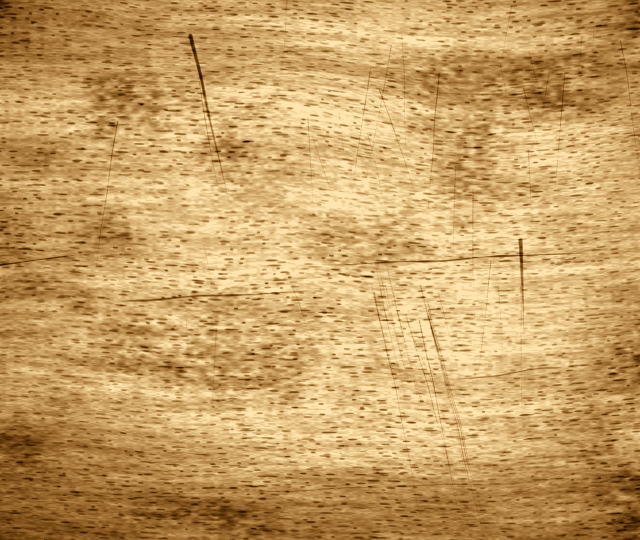
Write a Shadertoy shader that draws this texture.

```glsl
// Draws a worn, scratched plank of golden wood with dark edges and fine horizontal pores.
#define BASE_TONE 0.965
#define EDGE_DARKNESS 0.29
#define BAND_CONTRAST 0.26
#define STREAK_CONTRAST 0.11
#define FIBRE_CONTRAST 0.15
#define STAIN_DARKNESS 0.34
#define PORE_DARKNESS 0.42
#define CRACK_DARKNESS 0.60
#define GOUGE_DARKNESS 0.55
#define SCRATCH_COUNT 48
#define CRACK_COUNT 5
#define GOUGE_COUNT 2

float hash(vec2 p) {
    return fract(sin(dot(p, vec2(127.1, 311.7))) * 43758.5453);
}

vec4 hash4(float n) {
    return fract(sin(n * vec4(12.99, 78.23, 39.43, 57.31)) * 43758.5453);
}

float noise(vec2 p) {
    vec2 i = floor(p), f = fract(p);
    f = f * f * (3.0 - 2.0 * f);
    return mix(mix(hash(i), hash(i + vec2(1, 0)), f.x),
               mix(hash(i + vec2(0, 1)), hash(i + vec2(1, 1)), f.x), f.y);
}

float fbm(vec2 p) {
    float sum = 0.0, amp = 0.5;
    for (int i = 0; i < 4; i++) {
        sum += amp * noise(p);
        p = p * 2.03 + 17.3;
        amp *= 0.5;
    }
    return sum / 0.9375;
}

// Short pointed dashes, one at most per cell, with shifted rows
float pores(vec2 p, vec2 cell, float seed, float px) {
    vec2 g = p / cell + seed;
    g.x += 9.0 * hash(vec2(floor(g.y), seed));
    vec2 id = floor(g);
    vec4 r = hash4(1.0 + 97.0 * hash(id + seed));
    vec2 d = (fract(g) - 0.5) * cell;
    d.y -= cell.y * 0.5 * (r.y - 0.5);
    float along = abs(d.x) / (cell.x * mix(0.15, 0.46, r.x));
    float halfWidth = 0.0015 * (1.0 - along * along);
    float body = smoothstep(px, -px, abs(d.y) - halfWidth);
    return body * smoothstep(1.0, 0.6, along) * smoothstep(0.3, 1.0, r.z);
}

// Line that narrows and fades from start to end
float taperedLine(vec2 p, vec2 start, vec2 end, float halfWidth, float px) {
    vec2 dir = end - start;
    float h = clamp(dot(p - start, dir) / dot(dir, dir), 0.0, 1.0);
    float d = length(p - start - dir * h);
    return smoothstep(px, -px, d - halfWidth * (1.0 - h)) * sqrt(1.0 - h);
}

// Thin scratches: a fan at the upper right, a parallel sheaf, and strays
float scratches(vec2 p, float px) {
    float sum = 0.0;
    for (int i = 0; i < SCRATCH_COUNT; i++) {
        vec4 r = hash4(float(i) + 3.0);
        int group = i % 3;
        vec2 start = vec2(1.18 * r.x, 0.3 + 0.6 * r.y);
        float lean = mix(-0.2, 0.4, r.z);
        float reach = mix(0.08, 0.32, r.w);
        if (group == 0) start = vec2(0.5 + 0.68 * r.x, 1.02 - 0.28 * r.y);
        if (group == 1) {
            start = vec2(0.67 + 0.15 * r.x, 0.53 - 0.14 * r.y);
            lean = mix(0.2, 0.3, r.z);
            reach += 0.12;
        }
        float strength = mix(0.12, 0.5, r.y * r.w);
        sum += strength * taperedLine(p, start, start + reach * vec2(lean, -1.0), 0.0006, px);
    }
    return min(sum, 0.5);
}

float gouges(vec2 p, float px) {
    float sum = 0.0;
    for (int i = 0; i < GOUGE_COUNT; i++) {
        float n = float(i);
        vec2 start = vec2(0.354 + 0.61 * n, 0.935 - 0.38 * n);
        vec2 dir = vec2(0.07 - 0.065 * n, -0.31 + 0.14 * n);
        sum += taperedLine(p, start, start + dir, 0.0034, px);
    }
    return sum;
}

// Long wavering splits along the grain
float cracks(vec2 p, float px) {
    float sum = 0.0;
    for (int i = 0; i < CRACK_COUNT; i++) {
        float n = float(i);
        float t = (p.x + 0.03 - fract(0.62 * n)) / (0.18 + 0.5 * fract(0.7 * n));
        float y = 0.51 - 0.035 * n * (n - 1.0) + 0.02 * t;
        y += 0.008 * (noise(vec2(p.x * 11.0, n)) - 0.5);
        float halfWidth = 0.0018 * noise(vec2(p.x * 28.0, n + 5.0));
        float ends = smoothstep(0.0, 0.15, t) * smoothstep(1.0, 0.8, t);
        sum += (1.0 - 0.16 * n) * ends * smoothstep(px, -px, abs(p.y - y) - halfWidth);
    }
    return sum;
}

vec3 woodColour(float tone) {
    float x = tone - 0.42;
    return vec3(0.42, 0.25, 0.06) + x * vec3(1.0, 0.8, 0.5) + x * x * vec3(0.0, 0.55, 0.98);
}

void mainImage(out vec4 fragColor, in vec2 fragCoord) {
    vec2 p = fragCoord / iResolution.y;
    float px = 1.0 / iResolution.y;
    vec2 grain = p;
    grain.y += 0.07 * noise(p * vec2(2.2, 2.5)) + 0.008 * noise(p * vec2(7.0, 11.0));

    // Light centre, dark rim and darker lower boards
    float rim = length((p - vec2(0.64, 0.54)) / vec2(0.64, 0.55));
    float tone = BASE_TONE - EDGE_DARKNESS * smoothstep(0.35, 1.4, rim);
    tone -= 0.10 * smoothstep(0.22, 0.02, p.y);

    // Grain from broad bands down to single fibres
    float wear = 0.6 + 0.6 * rim;
    tone += BAND_CONTRAST * wear * (fbm(grain * vec2(1.3, 15.0)) - 0.5);
    tone += STREAK_CONTRAST * wear * (noise(grain * vec2(5.0, 75.0)) - 0.5);
    tone += FIBRE_CONTRAST * (noise(grain * vec2(28.0, 210.0)) - 0.5);
    tone += FIBRE_CONTRAST * (noise(grain * vec2(140.0, 390.0)) - 0.5);

    // Mottled stains
    float stain = smoothstep(0.5, 0.78, fbm(p * vec2(4.5, 6.0) + 31.0));
    tone -= STAIN_DARKNESS * stain * wear * noise(p * vec2(80.0, 150.0));

    // Pores, scratches and deep marks
    float pore = pores(grain, vec2(0.038, 0.0115), 3.0, px) + pores(grain, vec2(0.025, 0.0087), 8.0, px);
    tone -= PORE_DARKNESS * pore * mix(0.5, 1.1, noise(p * vec2(3.0, 8.0)));
    vec2 bent = p + 0.004 * (noise(p * 14.0) - 0.5);
    tone -= scratches(bent, px) * (0.4 + 0.8 * noise(p * 65.0));
    tone -= CRACK_DARKNESS * cracks(p, px);
    tone -= GOUGE_DARKNESS * gouges(bent, px) * (0.7 + 0.5 * noise(p * 120.0));

    fragColor = vec4(clamp(woodColour(clamp(tone, 0.14, 1.0)), 0.0, 1.0), 1.0);
}
```
